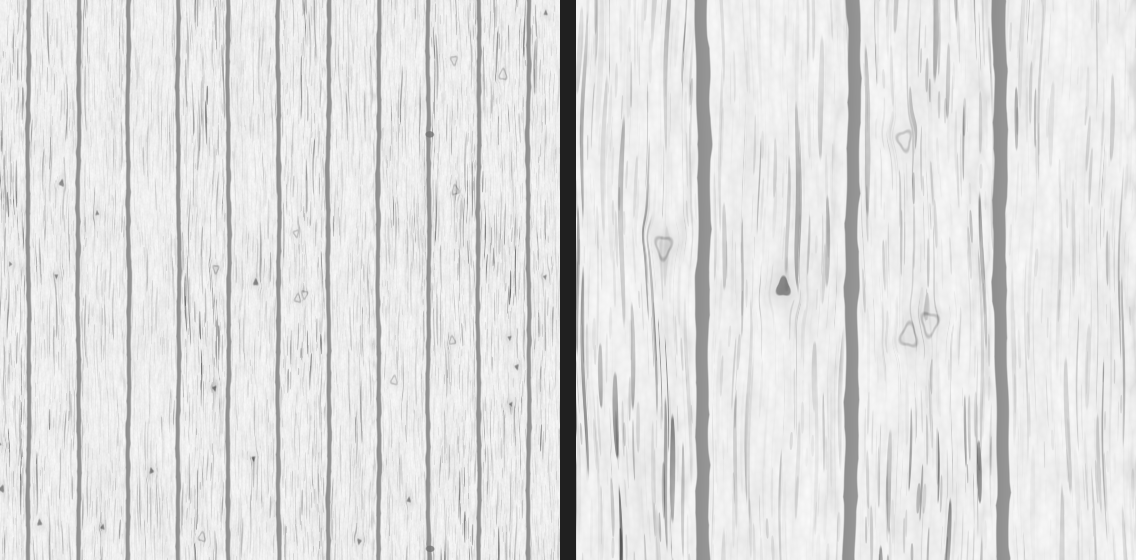
Left, the full canvas; right, a detail of the centre.
Write a Shadertoy shader that draws this texture.

```glsl
float hash(vec2 p) {
    vec3 q = fract(p.xyx * 0.1031);
    q += dot(q, q.yzx + 33.33);
    return fract((q.x + q.y) * q.z);
}

// Distance to the nearest scattered point
float cellular(vec2 p) {
    vec2 cell = floor(p);
    float nearest = 2.0;
    for (int j = -1; j <= 1; j++)
        for (int i = -1; i <= 1; i++) {
            vec2 k = cell + vec2(i, j);
            nearest = min(nearest, length(p - k - vec2(hash(k), hash(k + 47.0))));
        }
    return nearest;
}

// Tapered vertical cracks, one per grid cell
float cracks(vec2 p, vec2 count, float pixel) {
    vec2 q = p * count, cell = floor(q);
    float ink = 0.0, soft = 0.7 * pixel * count.x;
    for (int j = -1; j <= 1; j++)
        for (int i = -1; i <= 1; i++) {
            vec2 k = cell + vec2(i, j);
            vec2 d = q - k - vec2(hash(k), hash(k + 71.0));
            float along = d.y / mix(0.25, 1.0, hash(k + 13.0));
            float taper = max(1.0 - along * along, 0.0);
            float width = 0.24 * hash(k + 29.0) * sqrt(taper);
            float strength = pow(hash(k + 53.0), 2.0);
            float cover = smoothstep(soft, -soft, abs(d.x) - width);
            ink = max(ink, cover * strength * smoothstep(0.0, 0.3, taper));
        }
    return ink;
}

void mainImage(out vec4 fragColor, in vec2 fragCoord) {
    vec2 uv = fragCoord / iResolution.xy;
    float pixel = 1.0 / iResolution.y;
    const float pitch = 0.0893, firstGap = 0.0508;

    // Wavering gaps between the planks
    float gap = round((uv.x - firstGap) / pitch);
    float phase = 6.283 * hash(vec2(gap, 5.0));
    float waver = 0.0012 * sin(uv.y * 9.0 + phase) + 0.0006 * sin(uv.y * 31.0 + 2.0 * phase)
                + 0.0003 * sin(uv.y * 127.0 + 3.0 * phase);
    float side = uv.x - firstGap - gap * pitch + waver;
    float plank = gap - step(side, 0.0);
    float chips = 0.0012 * smoothstep(0.45, 0.9, cellular(vec2(gap * 7.0 + step(0.0, side) * 3.0, uv.y * 38.0)));
    float edge = abs(side) - 0.0036 - chips;

    // Grain drift and knots that push it aside
    vec2 grain = uv + vec2(plank * 3.17, plank * 1.73);
    grain.x += 0.0022 * sin(uv.y * 13.0 + plank * 2.4) + 0.0008 * sin(uv.y * 47.0 + uv.x * 90.0);
    float knotInk = 0.0;
    for (int n = 0; n < 4; n++) {
        vec2 seed = vec2(plank + 20.0, float(n) * 9.0 + 3.0);
        float kind = hash(seed + 31.0);
        if (kind < 0.3) continue;
        vec2 knot = vec2(firstGap + pitch * (plank + mix(0.2, 0.8, hash(seed))), hash(seed + 17.0));
        vec2 d = (uv - knot) * vec2(1.0, 0.7);
        float r = length(d) * (1.0 + 0.2 * sin(3.0 * atan(d.y, d.x) + kind * 40.0));
        float halo = exp(-r * r / 0.00009);
        float size = mix(0.0022, 0.004, hash(seed + 61.0));
        float disc = smoothstep(size + pixel, size - pixel, r);
        float ring = smoothstep(0.0008 + pixel, 0.0, abs(r - size * 1.5));
        grain.x -= 0.6 * d.x * halo;
        knotInk += kind > 0.6 ? 0.34 * disc + 0.06 * halo : 0.15 * ring + 0.04 * halo;
    }

    // Worn white paint: broad patches, fine mottling and grain
    float patches = cellular(grain * vec2(38.0, 7.0));
    float mottle = cellular(grain * vec2(150.0, 38.0) + 9.0);
    float speckle = cellular(grain * vec2(260.0, 170.0) + 4.0);
    float tone = 0.984 - 0.035 * patches - 0.045 * mottle - 0.025 * speckle;
    float wear = mix(0.6, 1.2, hash(vec2(plank, 83.0))) * mix(0.55, 1.25, smoothstep(0.2, 0.75, patches));
    tone -= 0.34 * wear * cracks(grain, vec2(145.0, 15.0), pixel);
    tone -= 0.16 * wear * cracks(grain + 2.3, vec2(230.0, 46.0), pixel);

    // Grey scuffs along the right side and a pale rim on both sides
    float scuff = smoothstep(0.022, 0.004, -side) * step(side, 0.0) * hash(vec2(plank, 97.0));
    tone -= 0.09 * scuff * smoothstep(0.3, 0.8, mottle);
    tone = mix(tone, 0.95, 0.65 * smoothstep(0.0035, 0.001, edge));
    tone -= knotInk;

    // Gap shadow, darkest at its left
    float shadow = 0.56 + 0.025 * smoothstep(-0.004, 0.004, side);
    tone = mix(shadow, tone, smoothstep(-pixel, pixel, edge));

    // Splinters lodged in one gap
    float rise = mod(uv.y - 0.02 + 0.37, 0.74) - 0.37;
    float splinter = length(vec2(side - 0.002, rise) / vec2(0.008, 0.006));
    if (mod(gap, 11.0) == 8.0)
        tone = mix(tone, 0.45, 0.8 * smoothstep(1.15, 0.75, splinter));

    fragColor = vec4(vec3(clamp(tone, 0.0, 1.0)), 1.0);
}
```
